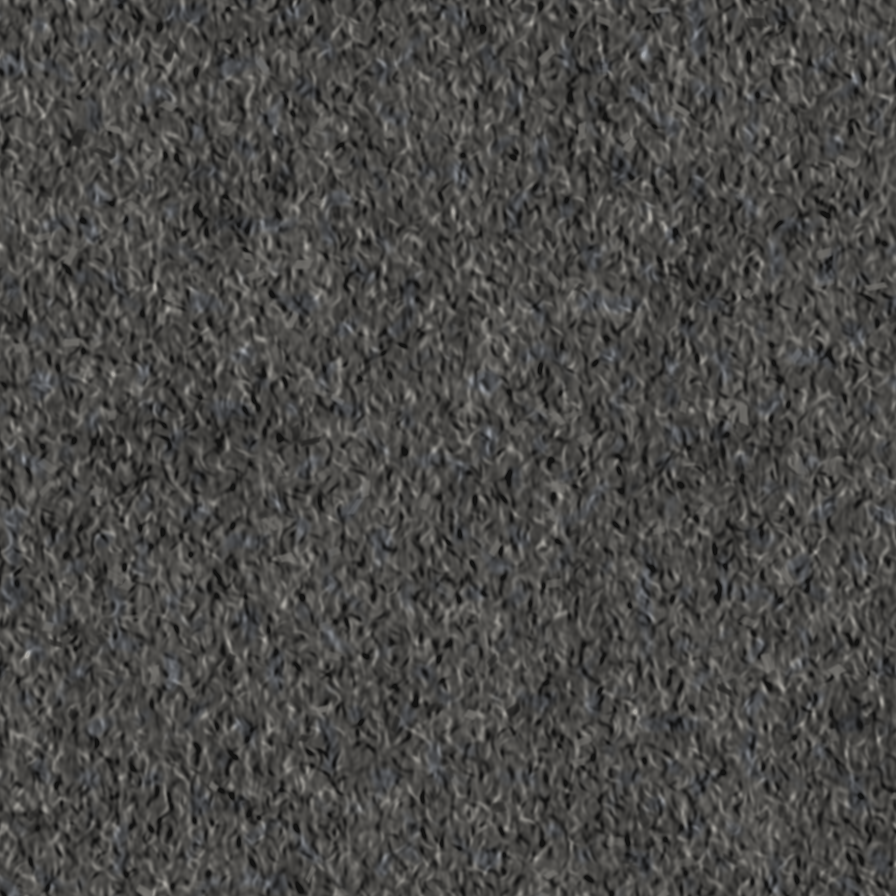
Give the GLSL for this texture, as a WebGL 2 fragment shader.

```glsl
#version 300 es
precision highp float;
// Dark grey granular stone: short leaning streaks, pale chips and small dark pits.

uniform vec2 u_resolution;
out vec4 outColor;

const float BASE_TONE = 0.284;       // mean brightness
const vec3  STONE_TINT = vec3(1.015, 1.0, 0.965);
const vec3  COOL_TINT = vec3(0.975, 1.0, 1.04);

const float STREAK_CELLS = 64.0;     // streak cells across the canvas
const int   STREAKS_PER_CELL = 4;
const vec2  STREAK_RADIUS = vec2(0.25, 0.50); // half width and half length, in cells
const float STREAK_LEAN = 0.12;      // mean angle from the vertical
const float STREAK_SPREAD = 1.1;     // variation of that angle
const float STREAK_CONTRAST = 0.178;

const float GRIT_SCALE = 150.0;
const float GRIT_CONTRAST = 0.12;
const float MOTTLE_CONTRAST = 0.05;

const float CHIP_CELLS = 30.0;       // chip cells across the canvas
const float CHIP_SHARE = 0.15;       // cells that hold a pale chip
const float PIT_SHARE = 0.07;        // cells that hold a dark pit
const float CHIP_TONE = 0.45;
const float PIT_TONE = 0.14;

// Integer hash giving four values from 0 to 1
vec4 hash4(ivec2 cell, int seed) {
    uvec4 v = uvec4(uint(cell.x), uint(cell.y), uint(seed), 77u);
    v = v * 1664525u + 1013904223u;
    for (int i = 0; i < 2; i++) {
        v.x += v.y * v.w;
        v.y += v.z * v.x;
        v.z += v.x * v.y;
        v.w += v.y * v.z;
        v ^= v >> 16u;
    }
    return vec4(v >> 8u) / 16777216.0;
}

mat2 rotation(float angle) {
    float c = cos(angle), s = sin(angle);
    return mat2(c, -s, s, c);
}

float cornerSlope(ivec2 cell, vec2 offset, int seed) {
    float angle = 6.28319 * hash4(cell, seed).x;
    return dot(vec2(cos(angle), sin(angle)), offset);
}

float gradientNoise(vec2 p, int seed) {
    ivec2 c = ivec2(floor(p));
    vec2 f = fract(p);
    vec2 w = f * f * (3.0 - 2.0 * f);
    float low = mix(cornerSlope(c, f, seed),
                    cornerSlope(c + ivec2(1, 0), f - vec2(1, 0), seed), w.x);
    float high = mix(cornerSlope(c + ivec2(0, 1), f - vec2(0, 1), seed),
                     cornerSlope(c + ivec2(1, 1), f - vec2(1, 1), seed), w.x);
    return mix(low, high, w.y);
}

// Sum of scattered, slightly bent light and dark streaks
float streaks(vec2 uv) {
    vec2 p = uv * STREAK_CELLS;
    ivec2 home = ivec2(floor(p));
    float sum = 0.0;
    for (int y = -1; y <= 1; y++)
    for (int x = -1; x <= 1; x++)
    for (int i = 0; i < STREAKS_PER_CELL; i++) {
        ivec2 cell = home + ivec2(x, y);
        vec4 place = hash4(cell, i);
        vec4 form = hash4(cell, i + 31);
        float swing = place.z * 2.0 - 1.0;
        float angle = STREAK_LEAN + STREAK_SPREAD * swing * abs(swing);
        vec2 q = rotation(angle) * (p - vec2(cell) - place.xy);
        q /= STREAK_RADIUS * mix(vec2(0.75), vec2(1.2, 1.1), form.xy);
        q.x += (form.z - 0.5) * 1.2 * q.y * q.y;
        float profile = exp(-dot(q, q)) * (1.0 - q.x * q.x);
        sum += (place.w * 2.0 - 1.0) * profile;
    }
    return sum;
}

// Coverage of pale chips (x) and dark pits (y)
vec2 chipsAndPits(vec2 uv) {
    vec2 p = uv * CHIP_CELLS;
    ivec2 home = ivec2(floor(p));
    vec2 cover = vec2(0.0);
    for (int y = -1; y <= 1; y++)
    for (int x = -1; x <= 1; x++) {
        ivec2 cell = home + ivec2(x, y);
        vec4 place = hash4(cell, 101);
        vec4 form = hash4(cell, 102);
        vec2 q = rotation(form.x * 3.14159) * (p - vec2(cell) - place.xy);
        q.x += (form.w - 0.5) * q.y;
        vec2 size = mix(vec2(0.08, 0.13), vec2(0.17, 0.31), form.yz);
        vec2 d = abs(q) - size + 0.06;
        float dist = length(max(d, 0.0)) + min(max(d.x, d.y), 0.0) - 0.06;
        float mask = 1.0 - smoothstep(-0.07, 0.07, dist);
        float chip = 1.0 - step(CHIP_SHARE, place.z);
        float pit = step(1.0 - PIT_SHARE, place.z);
        cover = max(cover, mask * vec2(chip, pit) * mix(0.35, 0.85, place.w));
    }
    return cover;
}

void main() {
    vec2 uv = gl_FragCoord.xy / u_resolution.y;

    // Streaks over fine grit and slow mottling
    float tone = BASE_TONE + STREAK_CONTRAST * streaks(uv);
    tone += GRIT_CONTRAST * gradientNoise(uv * GRIT_SCALE * vec2(1.0, 0.65), 201);
    tone += MOTTLE_CONTRAST * (gradientNoise(uv * 7.0, 202) + gradientNoise(uv * 22.0, 203));

    // Larger pieces
    vec2 pieces = chipsAndPits(uv);
    tone = mix(tone, CHIP_TONE, pieces.x);
    tone = mix(tone, PIT_TONE, pieces.y);
    tone = clamp(tone, 0.07, 0.66);

    // Faint warm and cool patches
    float cool = smoothstep(0.1, 0.5, gradientNoise(uv * 34.0, 204));
    outColor = vec4(tone * mix(STONE_TINT, COOL_TINT, cool), 1.0);
}
```
